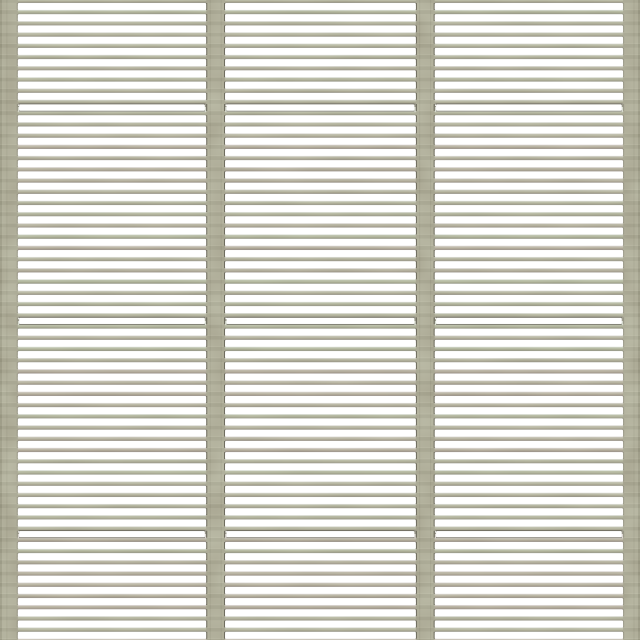
Give the GLSL for this pattern, as a Shadertoy shader.

```glsl
#define SLATS 57.0
#define SEAM_EVERY 19.0
#define SLAT_OFFSET 0.0013
#define BAY_PITCH 0.3257
#define BAY_HALF 0.1472
#define GAP_HALF 0.0054
#define CORNER 0.0022
#define LIGHT vec3(0.85, 0.85, 0.82)
#define BODY vec3(0.73, 0.73, 0.65)
#define SHADE vec3(0.67, 0.66, 0.58)
#define DEEP vec3(0.61, 0.60, 0.55)
#define DARK vec3(0.40, 0.39, 0.34)

float hash(vec2 p) {
    vec3 q = fract(vec3(p.xyx) * 0.1031);
    q += dot(q, q.yzx + 33.33);
    return fract((q.x + q.y) * q.z);
}

vec2 gradient(vec2 cell) {
    float a = 6.2832 * hash(cell);
    return vec2(cos(a), sin(a));
}

float gradientNoise(vec2 p) {
    vec2 i = floor(p), f = fract(p);
    vec2 u = f * f * f * (f * (f * 6.0 - 15.0) + 10.0);
    vec2 o = vec2(0.0, 1.0);
    return mix(mix(dot(gradient(i), f), dot(gradient(i + o.yx), f - o.yx), u.x),
               mix(dot(gradient(i + o), f - o), dot(gradient(i + 1.0), f - 1.0), u.x), u.y);
}

float roundedBox(vec2 p, vec2 halfSize, float r) {
    vec2 e = abs(p) - halfSize + r;
    return length(max(e, 0.0)) + min(max(e.x, e.y), 0.0) - r;
}

// Soft line of the given half width around zero
float line(float d, float halfWidth, float aa) {
    return 1.0 - smoothstep(halfWidth - aa, halfWidth + aa, abs(d));
}

void mainImage(out vec4 fragColor, in vec2 fragCoord) {
    vec2 uv = fragCoord / iResolution.xy;
    float aa = max(0.6 / iResolution.y, 0.0006);

    // Bays across, slats counted from the top
    float bay = clamp(floor((uv.x - 0.5) / BAY_PITCH + 0.5), -1.0, 1.0);
    float bayHalf = BAY_HALF + 0.0018 * (1.0 - abs(bay));
    float s = (1.0 - uv.y - SLAT_OFFSET) * SLATS;
    float slat = floor(s + 0.5);
    float across = s - slat;
    bool seam = mod(floor(s), SEAM_EVERY) == 9.0;
    vec2 p = vec2(uv.x - 0.5007 - bay * BAY_PITCH, (0.5 - fract(s)) / SLATS);

    // Slat profile: bright upper lip, dim underside, tint per slat
    float soft = aa * SLATS;
    vec3 slatColor = mix(LIGHT, BODY, smoothstep(-0.12 - soft, -0.12 + soft, across));
    slatColor = mix(slatColor, SHADE, smoothstep(0.02 - soft, 0.02 + soft, across));
    slatColor = mix(slatColor, DEEP, smoothstep(0.12 - soft, 0.12 + soft, across));
    float tint = hash(vec2(slat, 7.0)) - 0.5;
    slatColor += tint * vec3(-0.02, 0.025, -0.01);
    slatColor += 0.03 * gradientNoise(vec2(uv.x * 14.0, slat * 1.7));

    // Posts: grooves, faint slat joints and mottling
    float inPost = abs(p.x) - bayHalf;
    bool inner = abs(uv.x - 0.5) < 0.4;
    vec3 postColor = mix(SHADE, BODY, 0.5 + 0.8 * gradientNoise(uv * vec2(30.0, 22.0)));
    postColor -= 0.04 * line(inPost - (inner ? 0.0062 : 0.017), 0.0007, aa);
    postColor -= 0.035 * line(across, 0.17, soft);
    postColor += 0.02 * line(across + 0.2, 0.04, soft);
    postColor -= 0.06 * line(min(uv.x, 1.0 - uv.x), 0.003, aa);
    vec3 color = mix(slatColor, postColor, smoothstep(-aa, aa, inPost));

    // Dark edges where openings meet the posts
    float besideGap = line(p.y, GAP_HALF, aa);
    float edge = line(inPost - 0.0008, 0.0009, aa) * besideGap;
    color = mix(color, DARK, edge * (inner ? 0.9 : 0.35));

    // Openings; the seam row is tighter and outlined
    vec2 gap = vec2(bayHalf, GAP_HALF);
    if (seam) gap -= vec2(0.0022, 0.0006);
    float opening = roundedBox(p, gap, CORNER);
    if (seam) {
        float rim = line(abs(p.y) - gap.y - 0.0007, 0.0007, aa);
        rim *= 1.0 - smoothstep(-aa, aa, abs(p.x) - gap.x);
        color = mix(color, DARK, 0.85 * rim);
        float chip = length(p - vec2(-gap.x - 0.0003, 0.0035)) - 0.0012;
        opening = min(opening, chip);
    }
    color = mix(color, vec3(1.0), 1.0 - smoothstep(-aa, aa, opening));

    fragColor = vec4(clamp(color, 0.0, 1.0), 1.0);
}
```
